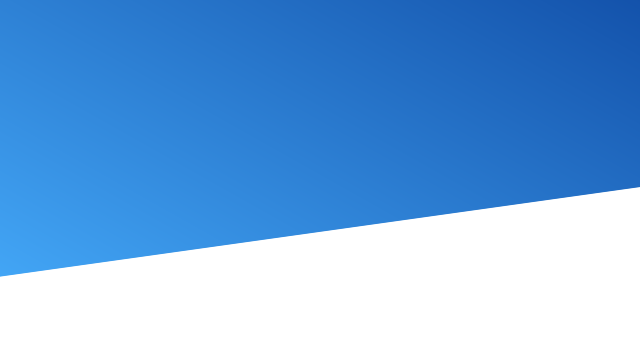
Give the GLSL for this background, as a WebGL 2 fragment shader.

```glsl
#version 300 es
precision highp float;

uniform vec2 u_resolution;
out vec4 fragColor;

// Blue ramp rising from the lower left to the upper right
vec3 blueRamp(vec2 uv) {
    float t = clamp(0.5 * (uv.x + uv.y) - 0.12, 0.0, 1.0);
    return mix(vec3(0.259, 0.647, 0.961), vec3(0.051, 0.278, 0.631), t);
}

// Signed height above the slanted edge, in canvas heights
float aboveEdge(vec2 uv) {
    return uv.y - mix(0.2315, 0.4803, uv.x);
}

void main() {
    vec2 uv = gl_FragCoord.xy / u_resolution;

    // White floor below the slope, blended over about one pixel
    float pixel = 1.0 / u_resolution.y;
    float blueMask = smoothstep(-0.6 * pixel, 0.6 * pixel, aboveEdge(uv));
    vec3 color = mix(vec3(1.0), blueRamp(uv), blueMask);

    fragColor = vec4(color, 1.0);
}
```
